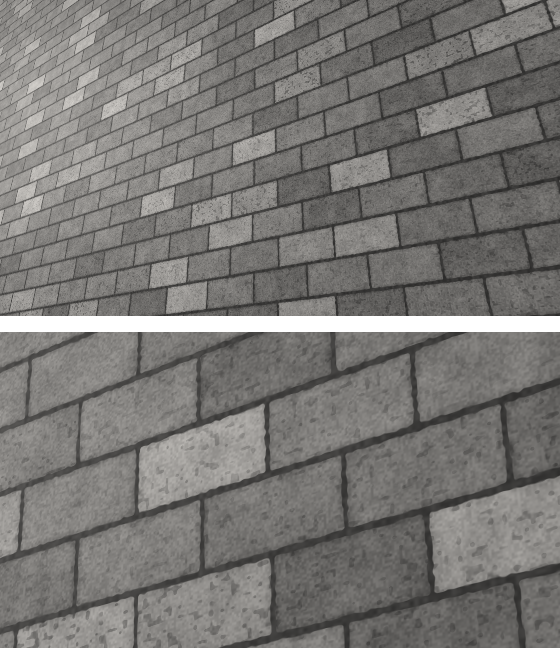
Top: the whole. Bottom: its middle third, enlarged.
A WebGL 2 fragment shader for this texture:

```glsl
#version 300 es
precision highp float;
// Grey concrete block wall in running bond, seen at an angle.
// A plane projection is inverted to get wall coordinates; each block then takes
// a hashed tone, pits and grain, and a soft glow lights the far left side.
uniform vec2 u_resolution;
out vec4 fragColor;

float hash(vec2 p) {
  vec3 q = fract(p.xyx * vec3(0.1031, 0.1030, 0.0973));
  q += dot(q, q.yzx + 33.33);
  return fract((q.x + q.y) * q.z);
}

float noise(vec2 p) {
  vec2 i = floor(p), f = fract(p);
  f = f * f * (3.0 - 2.0 * f);
  return mix(mix(hash(i), hash(i + vec2(1, 0)), f.x),
             mix(hash(i + vec2(0, 1)), hash(i + vec2(1, 1)), f.x), f.y);
}

float roundBox(vec2 p, vec2 halfSize, float radius) {
  vec2 d = abs(p) - halfSize + radius;
  return length(max(d, 0.0)) + min(max(d.x, d.y), 0.0) - radius;
}

void main() {
  vec2 p = gl_FragCoord.xy / u_resolution.y;
  p.x *= 1.7778 * u_resolution.y / u_resolution.x;

  // Columns: one block along, one course up, wall origin
  mat3 projection = mat3(0.109, 0.0179, -0.0717,
                         0.0255, 0.1105, 0.031,
                         0.9699, 0.1655, 1.0);
  vec3 h = inverse(projection) * vec3(p, 1.0);
  vec2 wall = h.xy / h.z;
  vec2 surface = wall * vec2(2.0, 1.0);
  float blur = 0.65 * length(fwidth(surface));

  // Running bond, with slight drift of each course
  float course = floor(wall.y);
  float shift = 0.5 * mod(course + 1.0, 2.0) + 0.05 * (hash(vec2(course, 7.0)) - 0.5);
  float along = wall.x + shift;
  vec2 id = vec2(floor(along), course);
  vec2 local = (vec2(fract(along), fract(wall.y)) - 0.5) * vec2(2.0, 1.0);

  // Block outline with worn edges
  float wear = 0.03 * (noise(surface * 14.0) - 0.5);
  float edge = roundBox(local, vec2(0.963, 0.452), 0.03) + wear;
  float block = 1.0 - smoothstep(-0.5 * blur, 0.5 * blur + 0.01, edge);

  // Light falling across the wall
  vec2 toGlow = (p - vec2(0.0, 0.63)) / vec2(0.75, 0.52);
  float glow = exp(-dot(toGlow, toGlow));

  // Tone of each block: small spread, some clearly paler
  float pale = smoothstep(0.66, 0.9, hash(id + 51.0));
  float tone = 0.405 + 0.23 * glow + 0.09 * (hash(id + 13.0) - 0.5) + 0.125 * pale;

  // Mottling, grain and dark pits, fading with distance
  vec2 grainAt = surface + id * 3.7;
  float detail = 1.0 - smoothstep(0.05, 0.17, blur);
  tone += 0.07 * (noise(grainAt * 3.0) - 0.5) + 0.04 * (noise(grainAt * 8.0) - 0.5);
  tone += 0.09 * detail * (noise(surface * 32.0) - 0.5);
  float pits = smoothstep(0.68, 0.86, noise(grainAt * vec2(13.0, 16.0)));
  tone -= (0.08 + 0.07 * pale) * pits * detail * (0.4 + 0.6 * hash(id + 29.0));

  // Rims darken towards the joints
  tone -= 0.05 * smoothstep(-0.09, 0.0, edge) * detail;

  float joint = 0.2 + 0.2 * glow + 0.08 * (noise(surface * 18.0) - 0.5);
  float shade = mix(joint, tone, block);
  fragColor = vec4(shade * vec3(1.015, 1.0, 0.978), 1.0);
}
```
